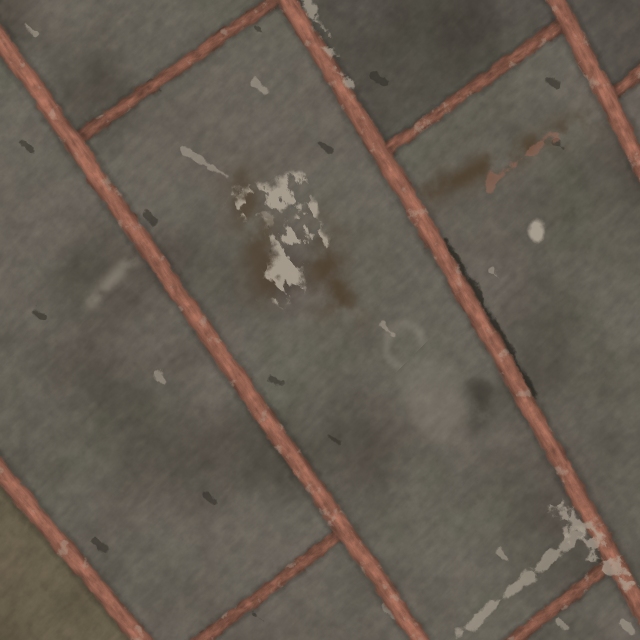
Write a Shadertoy shader that draws this texture.

```glsl
// Worn grey floor tiles in slanted staggered rows, divided by raised red grout.
// A projective map gives row and length coordinates; distances to their joints
// draw the grout, and noise-broken strokes add paint, stains and scuffs.

#define ROW_GROUT 0.0145      // half width of the long grout lines
#define END_GROUT 0.0105      // half width of the short joints
#define TILE_LENGTH 1.71
#define ROW_BOW 0.028         // slight bend of the long lines
#define TILE_DARK vec3(0.322, 0.302, 0.268)
#define TILE_LIGHT vec3(0.408, 0.388, 0.352)
#define GROUT_RED vec3(0.605, 0.405, 0.335)
#define GROUT_DARK vec3(0.330, 0.230, 0.185)
#define PAINT vec3(0.670, 0.630, 0.570)
#define BROWN vec3(0.310, 0.258, 0.195)
#define SOOT vec3(0.190, 0.180, 0.155)

float hash(vec2 p) {
    vec3 h = fract(vec3(p.xyx) * 0.1031);
    h += dot(h, h.yzx + 33.33);
    return fract((h.x + h.y) * h.z);
}

float noise(vec2 p) {
    vec2 i = floor(p), f = fract(p);
    f = f * f * (3.0 - 2.0 * f);
    return mix(mix(hash(i), hash(i + vec2(1, 0)), f.x),
               mix(hash(i + vec2(0, 1)), hash(i + vec2(1, 1)), f.x), f.y);
}

float fbm(vec2 p) {
    float sum = 0.0, amp = 0.5;
    for (int i = 0; i < 5; i++) {
        sum += amp * noise(p);
        p = mat2(1.6, 1.2, -1.2, 1.6) * p + 7.3;
        amp *= 0.5;
    }
    return sum / 0.97;
}

// Distance to the segment from s.xy to s.zw
float segment(vec2 p, vec4 s) {
    vec2 ab = s.zw - s.xy, q = p - s.xy;
    return length(q - ab * clamp(dot(q, ab) / dot(ab, ab), 0.0, 1.0));
}

// Stroke of radius r with an edge broken up by noise
float stroke(vec2 p, vec4 s, float r, float rough) {
    float d = segment(p, s) + rough * r * (fbm(p * 55.0) - 0.5);
    return 1.0 - smoothstep(0.4 * r, r, d);
}

// Cloudy stain that fades out smoothly
float stain(vec2 p, vec4 s, float r) {
    float d = segment(p, s) / r;
    return exp(-2.0 * d * d) * smoothstep(0.2, 0.7, fbm(p * 28.0));
}

// Canvas distance to a level line of a coordinate, from its screen gradient
float canvasScale(float c) {
    return 1.0 / max(length(vec2(dFdx(c), dFdy(c))) * iResolution.y, 1e-4);
}

// Ragged grout: soft fringe, rounded red body, streaks running lengthwise
vec3 layGrout(vec3 col, vec2 p, float d, float run, float halfWidth, float redness) {
    float grain = fbm(p * 95.0), streak = fbm(vec2(d * 190.0, run * 26.0));
    d = abs(d + (fbm(p * 22.0) - 0.5) * 0.006) + (grain - 0.5) * 0.009;
    col *= 1.0 - 0.16 * (1.0 - smoothstep(halfWidth, halfWidth * 1.8, d));
    float body = 1.0 - smoothstep(0.3 * halfWidth, halfWidth, d);
    float lit = (0.35 + 0.65 * body) * redness + 0.9 * (streak - 0.5);
    vec3 red = mix(GROUT_DARK, GROUT_RED, clamp(lit, 0.0, 1.1)) * (0.82 + 0.36 * grain);
    red = mix(red, PAINT, 0.4 * smoothstep(0.63, 0.8, fbm(p * 60.0 + 4.0)));
    return mix(col, red, 1.0 - smoothstep(halfWidth - 0.003, halfWidth + 0.002, d));
}

void mainImage(out vec4 fragColor, in vec2 fragCoord) {
    vec2 p = fragCoord / iResolution.xy;
    p.y = 1.0 - p.y;                                  // measured from the top

    // Perspective tile coordinates: row across, along the tile length
    float w = 1.0 - 0.155 * p.x - 0.1375 * p.y;
    float row = (1.744 * p.x - 1.465 * p.y + 1.078) / w;
    row -= ROW_BOW * sin(3.1416 * p.y) * smoothstep(1.0, 2.0, row);
    float along = (0.702 * p.x + p.y - 0.3016) / w;
    float[5] stagger = float[5](1.40, 1.13, 0.0, 0.41, 0.62);
    float strip = floor(row);
    float shifted = (along - stagger[int(clamp(strip + 1.0, 0.0, 4.0))]) / TILE_LENGTH;
    float rowDist = (row - floor(row + 0.5)) * canvasScale(row);
    float endDist = (shifted - floor(shifted + 0.5)) * TILE_LENGTH * canvasScale(along);

    // Tile surface: cloudy mottling, fine grain, faint diagonal scratches
    float scratch = fbm(vec2(p.x + p.y, (p.x - p.y) * 0.3) * 90.0);
    vec3 col = mix(TILE_DARK, TILE_LIGHT, smoothstep(0.12, 0.72, fbm(p * 7.0)));
    col *= 1.0 + 0.17 * (fbm(p * 85.0) - 0.5) + 0.14 * (scratch - 0.5);
    col += vec3(0.024, -0.006, 0.014) * (fbm(p * 9.0 + 20.0) - 0.5);
    if (strip < 0.0) col *= vec3(0.98, 0.94, 0.83);
    if (strip > 1.0 && shifted < 0.0) col *= 0.84;

    // Sparse small chips, pale and dark
    vec2 cell = floor(p * 11.0);
    float pick = hash(cell + 3.7);
    vec2 spot = (cell + 0.3 + 0.4 * vec2(hash(cell + 1.3), hash(cell + 8.1))) / 11.0;
    float chip = stroke(p, vec4(spot, spot + vec2(0.015, 0.03 * pick - 0.015)), 0.006, 3.2);
    col = mix(col, pick > 0.88 ? PAINT : SOOT, 0.55 * chip * step(0.76, pick));

    // Brown stains and pale scuffs
    col = mix(col, BROWN, 0.95 * stain(p, vec4(0.50, 0.38, 0.53, 0.47), 0.055));
    col = mix(col, BROWN, 0.80 * stain(p, vec4(0.38, 0.29, 0.42, 0.45), 0.045));
    col = mix(col, BROWN, 0.95 * stain(p, vec4(0.67, 0.30, 0.92, 0.19), 0.032));
    col = mix(col, GROUT_RED, 0.5 * stroke(p, vec4(0.77, 0.285, 0.86, 0.21), 0.012, 3.2));
    col = mix(col, PAINT, 0.40 * stain(p, vec4(0.145, 0.47, 0.21, 0.40), 0.018));
    col = mix(col, PAINT, 0.16 * stroke(p, vec4(0.67, 0.61, 0.69, 0.64), 0.065, 0.3));
    float ring = abs(length((p - vec2(0.632, 0.54)) * vec2(1.0, 0.8)) - 0.028);
    col = mix(col, PAINT, 0.22 * (1.0 - smoothstep(0.0, 0.012, ring)) * step(p.x + p.y, 1.2));
    col = mix(col, SOOT, 0.6 * stain(p, vec4(0.75, 0.61, 0.75, 0.65), 0.035));

    // Flaked white paint, splashes and the broken line near the lower joint
    float area = max(stroke(p, vec4(0.385, 0.32, 0.46, 0.30), 0.030, 1.5),
                     max(stroke(p, vec4(0.46, 0.30, 0.50, 0.38), 0.028, 1.5),
                         stroke(p, vec4(0.46, 0.36, 0.44, 0.44), 0.040, 1.5)));
    float paint = area * smoothstep(0.43, 0.52, fbm(vec2(p.x - p.y, p.x + p.y * 0.5) * 36.0));
    paint = max(paint, stroke(p, vec4(0.837, 0.353, 0.839, 0.368), 0.015, 0.8));
    paint = max(paint, 0.6 * stroke(p, vec4(0.285, 0.235, 0.355, 0.275), 0.006, 3.0));
    paint = max(paint, 0.7 * stroke(p, vec4(0.72, 0.99, 0.91, 0.83), 0.009, 3.0));
    col = mix(col, PAINT, 0.92 * paint);

    // Grout, with a dark gap and paint crumbs beside the long line
    col = layGrout(col, p, endDist, row, END_GROUT, 0.6);
    col = mix(col, SOOT, 0.8 * stroke(p, vec4(0.695, 0.38, 0.83, 0.615), 0.012, 2.2));
    col = layGrout(col, p, rowDist, along, ROW_GROUT, 0.95);
    float crumbs = max(stroke(p, vec4(0.48, 0.01, 0.545, 0.13), 0.013, 2.2),
                       stroke(p, vec4(0.88, 0.80, 0.98, 0.90), 0.020, 3.0));
    col = mix(col, PAINT, 0.7 * crumbs * smoothstep(0.4, 0.55, fbm(p * 60.0)));
    fragColor = vec4(clamp(col, 0.0, 1.0), 1.0);
}
```
